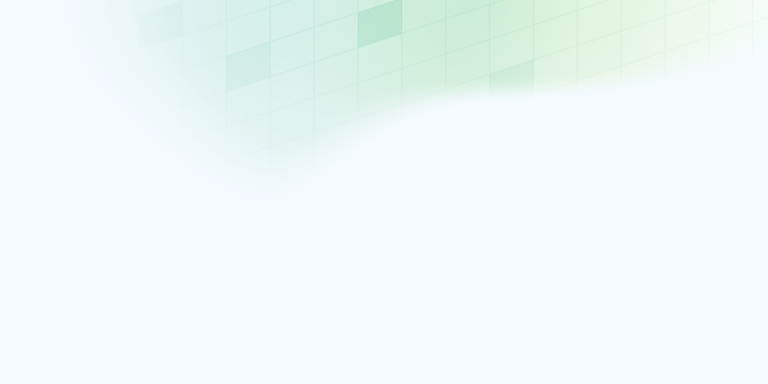
A Shadertoy shader for this background:

```glsl
// A soft teal-to-lime glow hangs from the top of a pale blue page.
// Two curved, feathered edges bound the glow; a skewed grid of hairlines
// and a few tinted cells are laid over it and fade out with it.

const vec2 CELL = vec2(0.1142, 0.0911);

// Colour of the glow along its length
vec3 glowColor(float t) {
    vec3 c = mix(vec3(0.87, 0.948, 0.945), vec3(0.833, 0.938, 0.912), smoothstep(0.35, 0.8, t));
    c = mix(c, vec3(0.797, 0.927, 0.835), smoothstep(0.75, 1.25, t));
    c = mix(c, vec3(0.885, 0.96, 0.872), smoothstep(1.2, 1.6, t));
    return mix(c, vec3(0.96, 0.988, 0.965), smoothstep(1.5, 2.05, t));
}

// Opacity of the glow; y runs downward from the top edge
float glowMask(vec2 p) {
    float leftEdge = 0.25 + 1.5 * p.y * p.y;
    float left = smoothstep(-0.14, 0.31, p.x - leftEdge);

    float hang = p.x - 0.6;
    float drop = max(p.x - 1.3, 0.0);
    float lowerEdge = 0.232 + 0.265 * exp(-hang * hang / 0.112) - 0.25 * drop * drop;
    float feather = 0.036 + 0.03 * smoothstep(1.4, 2.0, p.x)
                  + 0.08 * (1.0 - smoothstep(0.6, 1.3, p.x));
    float lower = 1.0 - smoothstep(-feather, feather, p.y - lowerEdge);

    float fade = 1.0 - 0.52 * smoothstep(0.0, 0.5, p.y);
    return left * lower * fade;
}

// Coverage of one grid cell
float cellFill(vec2 grid, vec2 id, float pixel) {
    vec2 d = (abs(grid - id - 0.5) - 0.5) * CELL;
    return 1.0 - smoothstep(-0.5 * pixel, 0.5 * pixel, max(d.x, d.y));
}

void mainImage(out vec4 fragColor, in vec2 fragCoord) {
    float pixel = 1.0 / iResolution.y;
    vec2 p = fragCoord * pixel;
    p.y = 1.0 - p.y;

    vec3 page = vec3(0.961, 0.98, 1.0);
    vec3 ink = vec3(0.47, 0.79, 0.64);
    vec3 glow = glowColor(p.x + 0.2 * p.y);

    // Skewed grid: upright columns, rows rising to the right
    vec2 grid = (vec2(p.x, p.y + 0.33 * p.x) - vec2(0.9323, 0.341)) / CELL;

    // Tinted cells: column, row, strength
    vec3 cells[4] = vec3[4](vec3(0, 0, 0.25), vec3(-3, 0, 0.11),
                           vec3(-5, -2, 0.07), vec3(3, 3, 0.14));
    float tint = 0.0;
    for (int i = 0; i < 4; i++) {
        tint += cells[i].z * cellFill(grid, cells[i].xy, pixel);
    }

    // Hairlines with exact pixel coverage, faint toward both ends
    vec2 lineDist = abs(fract(grid + 0.5) - 0.5) * CELL;
    float halfWidth = 0.0013;
    float nearest = min(lineDist.x, lineDist.y);
    float hairline = clamp((halfWidth - nearest) / pixel + 0.5, 0.0, min(2.0 * halfWidth / pixel, 1.0));
    hairline *= smoothstep(0.3, 0.8, p.x) * (1.0 - 0.5 * smoothstep(1.3, 2.0, p.x));

    glow = mix(glow, ink, tint + 0.17 * hairline);
    fragColor = vec4(mix(page, glow, glowMask(p)), 1.0);
}
```
